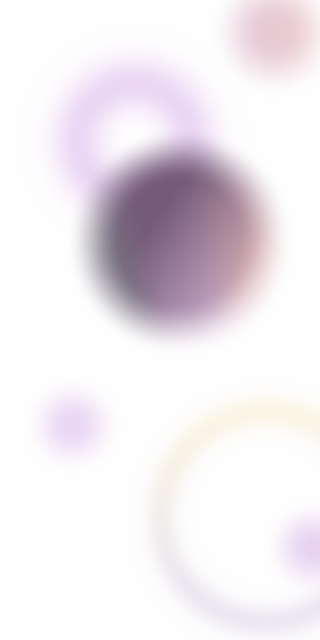
This background is drawn by a WebGL 1 fragment shader. Its source:

```glsl
precision highp float;

uniform vec2 u_resolution;

#define PAPER vec3(0.997, 0.995, 0.997)
#define LILAC vec3(0.920, 0.840, 0.957)
#define ROSE vec3(0.905, 0.790, 0.825)
#define CREAM vec3(0.980, 0.960, 0.895)
#define MIST vec3(0.927, 0.907, 0.942)
#define PLUM vec3(0.455, 0.355, 0.475)
#define SLATE vec3(0.470, 0.450, 0.500)
#define ORB_PINK vec3(0.870, 0.705, 0.710)
#define ORB_MAUVE vec3(0.800, 0.680, 0.810)
#define ORB_CENTER vec2(0.565, 1.245)
#define ORB_RADIUS 0.272
#define ORB_BLUR 0.088

// Coverage of a disc whose edge fades over twice the blur
float softDisc(vec2 p, vec2 center, float radius, float blur) {
  return 1.0 - smoothstep(radius - blur, radius + blur, length(p - center));
}

// Coverage of a ring with a Gaussian profile
float softRing(vec2 p, vec2 center, float radius, float spread) {
  float offset = (length(p - center) - radius) / spread;
  return exp(-0.5 * offset * offset);
}

// Diagonal shading of the orb, in coordinates scaled by its radius
vec3 orbColor(vec2 q) {
  float light = clamp((dot(q, vec2(0.8, -0.6)) + 0.4) / 1.4, 0.0, 1.0);
  float pinkness = smoothstep(-0.3, 0.9, q.x + 0.4 * q.y);
  vec3 color = mix(PLUM, mix(ORB_MAUVE, ORB_PINK, pinkness), light);
  float shade = smoothstep(0.3, 1.0, -q.x - 0.3 * q.y);
  return mix(color, SLATE, shade);
}

void main() {
  // One unit wide, two units high
  vec2 p = gl_FragCoord.xy / u_resolution * vec2(1.0, 2.0);
  vec3 color = PAPER;

  // Large pale ring, cream above and misty below
  vec2 hoopCenter = vec2(0.833, 0.385);
  vec3 hoopColor = mix(MIST, CREAM, smoothstep(-0.3, 0.36, p.y - hoopCenter.y));
  color = mix(color, hoopColor, softRing(p, hoopCenter, 0.328, 0.036));

  // Lilac ring behind the orb
  color = mix(color, LILAC, softRing(p, vec2(0.42, 1.562), 0.174, 0.058));

  // Small glows
  vec3 roseColor = ROSE + vec3(0.12, 0.06, -0.08) * (p.x - 0.86);
  color = mix(color, roseColor, softDisc(p, vec2(0.86, 1.90), 0.120, 0.090));
  color = mix(color, LILAC, softDisc(p, vec2(0.227, 0.672), 0.083, 0.075));
  color = mix(color, LILAC - 0.012, softDisc(p, vec2(0.977, 0.289), 0.083, 0.075));

  // Dark orb
  vec2 q = (p - ORB_CENTER) / ORB_RADIUS;
  color = mix(color, orbColor(q), softDisc(p, ORB_CENTER, ORB_RADIUS, ORB_BLUR));

  gl_FragColor = vec4(color, 1.0);
}
```
